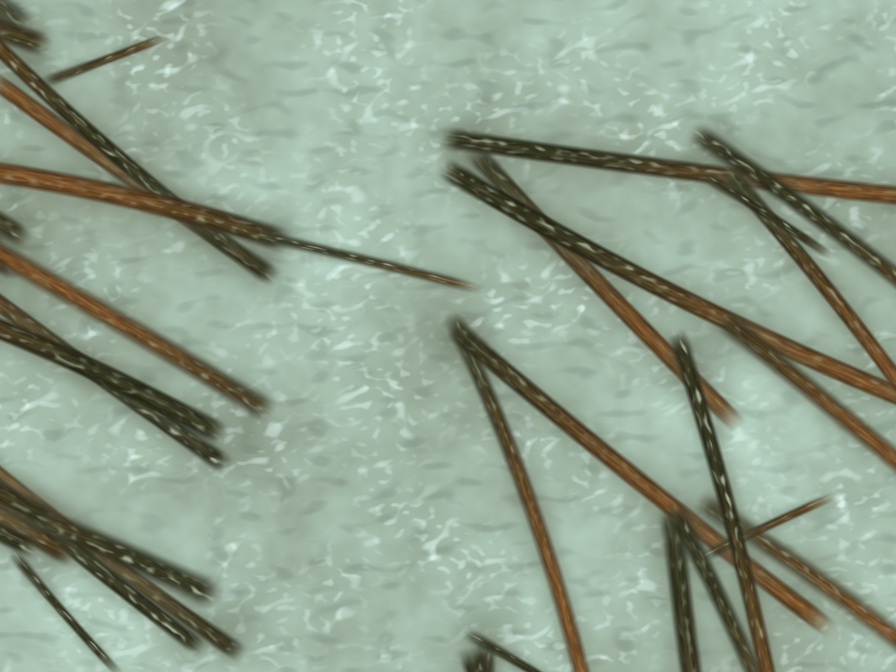
Give the GLSL for this texture, as a Shadertoy shader.

```glsl
// Magnified pale skin with glossy dark and brown hairs growing from scattered follicles.
#define FOLLICLES 12
#define HAIRS_PER_FOLLICLE 4
#define HAIR_RADIUS 0.0125
#define SKIN_SHADE vec3(0.57, 0.635, 0.56)
#define SKIN_LIGHT vec3(0.70, 0.81, 0.745)
#define FLECK_COLOR vec3(0.86, 0.96, 0.93)
#define SHADOW_COLOR vec3(0.39, 0.42, 0.34)
#define HAIR_DARK vec3(0.17, 0.17, 0.10)
#define HAIR_BROWN vec3(0.39, 0.26, 0.13)
#define GLINT_COLOR vec3(0.74, 0.80, 0.70)

float hash(vec2 p) {
    vec3 q = fract(vec3(p.xyx) * 0.1031);
    q += dot(q, q.yzx + 33.33);
    return fract((q.x + q.y) * q.z);
}

vec2 cellGradient(vec2 cell) {
    float a = 6.2832 * hash(cell + 71.0);
    return vec2(cos(a), sin(a));
}

float gradientNoise(vec2 p) {
    vec2 i = floor(p), f = p - i;
    vec2 u = f * f * f * (f * (f * 6.0 - 15.0) + 10.0);
    vec2 e = vec2(1.0, 0.0);
    float a = dot(cellGradient(i), f);
    float b = dot(cellGradient(i + e.xy), f - e.xy);
    float c = dot(cellGradient(i + e.yx), f - e.yx);
    float d = dot(cellGradient(i + e.xx), f - e.xx);
    return mix(mix(a, b, u.x), mix(c, d, u.x), u.y);
}

// Evenly spread follicle positions from a low-discrepancy sequence
vec2 follicleSite(int i) {
    return fract(0.5 + float(i) * vec2(0.7549, 0.5698));
}

// Mottled skin with small wet flecks, denser around the follicles
vec3 skin(vec2 p, float rootGlow) {
    float broad = gradientNoise(p * 2.3 + 4.0) + 0.5 * gradientNoise(p * 6.0);
    float mottle = gradientNoise(p * 17.0 + 9.0) + 0.6 * gradientNoise(p * 41.0);
    vec3 col = mix(SKIN_SHADE, SKIN_LIGHT, clamp(0.58 + 0.75 * broad + 0.32 * mottle, 0.0, 1.15));

    vec2 w = p + 0.012 * vec2(gradientNoise(p * 13.0), gradientNoise(p * 13.0 + 30.0));
    vec2 tilted = vec2(w.x + 0.4 * w.y, w.y - 0.4 * w.x);
    float patches = smoothstep(-0.35, 0.4, gradientNoise(p * 6.5 + 17.0)) + 0.6 * rootGlow;
    float coarse = smoothstep(0.16, 0.52, gradientNoise(tilted * vec2(30.0, 52.0)));
    float fine = smoothstep(0.12, 0.50, gradientNoise(w * vec2(58.0, 82.0) + 50.0));
    col = mix(col, FLECK_COLOR, clamp(patches * (0.65 * coarse + 0.5 * fine), 0.0, 0.9));
    float creases = smoothstep(0.1, 0.5, gradientNoise(w * vec2(20.0, 48.0) + 80.0));
    return col * (1.0 - 0.09 * creases);
}

// One bent, rounded strand with a soft shadow and broken glints
vec3 addHair(vec3 col, vec2 p, vec2 root, float angle, float len, float radius, vec4 rnd) {
    vec2 dir = vec2(cos(angle), sin(angle));
    vec2 q = p - root;
    float along = dot(q, dir);
    float bend = 0.4 * (rnd.x - 0.5);
    float across = dot(q, vec2(-dir.y, dir.x)) - bend * along * along;
    across /= sqrt(1.0 + 4.0 * bend * bend * along * along);

    float nearRoot = 1.0 - smoothstep(0.0, 0.10, along);
    float blur = 0.0025 + 0.007 * pow(rnd.y, 4.0) + 0.004 * nearRoot + 0.5 / iResolution.y;
    float ends = smoothstep(-0.012, 0.025, along) * (1.0 - smoothstep(len - 0.06, len, along));
    float cover = ends * (1.0 - smoothstep(radius - blur, radius + blur, abs(across)));
    float haloWidth = 2.1 * radius;
    col = mix(col, SHADOW_COLOR, 0.42 * ends * exp(-across * across / (haloWidth * haloWidth)));

    float side = across / radius;
    float brownness = smoothstep(0.05, 0.5, along + 0.4 * (rnd.z - 0.45));
    vec3 tone = mix(HAIR_DARK, HAIR_BROWN, brownness);
    tone *= 0.65 + 0.6 * exp(-1.8 * side * side);
    tone *= 1.0 + 0.35 * gradientNoise(vec2(along * 30.0, across * 260.0) + 40.0 * rnd.z);

    float streak = exp(-pow((side - 0.3) / 0.3, 2.0)) + 0.5 * exp(-pow((side + 0.5) / 0.22, 2.0));
    float broken = smoothstep(-0.1, 0.45, gradientNoise(vec2(along * 55.0, across * 110.0) + 60.0 * rnd.w));
    float gloss = mix(0.85, 0.35, brownness) * (0.4 + 0.6 * rnd.w);
    tone = mix(tone, GLINT_COLOR, clamp(streak * broken * gloss, 0.0, 0.9));
    return mix(col, tone, 0.96 * cover);
}

void mainImage(out vec4 fragColor, in vec2 fragCoord) {
    vec2 p = fragCoord / iResolution.y;
    vec2 canvas = vec2(iResolution.x / iResolution.y, 1.0);

    // Dim, glistening hollows around the roots
    float hollow = 0.0;
    for (int i = 0; i < FOLLICLES; i++) {
        vec2 d = p - follicleSite(i) * canvas;
        hollow += exp(-dot(d, d) / 0.0032);
    }
    vec3 col = mix(skin(p, hollow), SHADOW_COLOR, 0.42 * min(hollow, 1.0));

    // Left follicles lean up-left; the others fall down-right, steeper when low
    for (int i = 0; i < FOLLICLES; i++) {
        vec2 site = follicleSite(i);
        bool leftSide = site.x < 0.4;
        float lean = leftSide ? 2.57 : -1.4 + 1.0 * site.y;
        float fan = leftSide ? 0.12 : 0.40;
        for (int k = 0; k < HAIRS_PER_FOLLICLE; k++) {
            vec2 id = vec2(float(i) * 7.0 + 3.0, float(k) * 13.0 + 5.0);
            vec4 rnd = vec4(hash(id), hash(id + 101.0), hash(id + 202.0), hash(id + 303.0));
            bool stray = k == HAIRS_PER_FOLLICLE - 1;
            if (k > 1 && rnd.w < 0.5) continue;
            vec2 root = site * canvas + 0.09 * (rnd.zy - 0.5);
            float angle = lean + fan * (float(k) - 0.6) + 0.25 * (rnd.z - 0.5);
            if (stray) angle = mix(-0.9, 0.7, rnd.z);
            float len = stray ? 0.2 + 0.2 * rnd.y : 0.5 + 0.5 * rnd.w;
            float radius = HAIR_RADIUS * (stray ? 0.45 : 0.8 + 0.4 * rnd.x);
            col = addHair(col, p, root, angle, len, radius, rnd);
        }
    }
    fragColor = vec4(clamp(col, 0.0, 1.0), 1.0);
}
```
